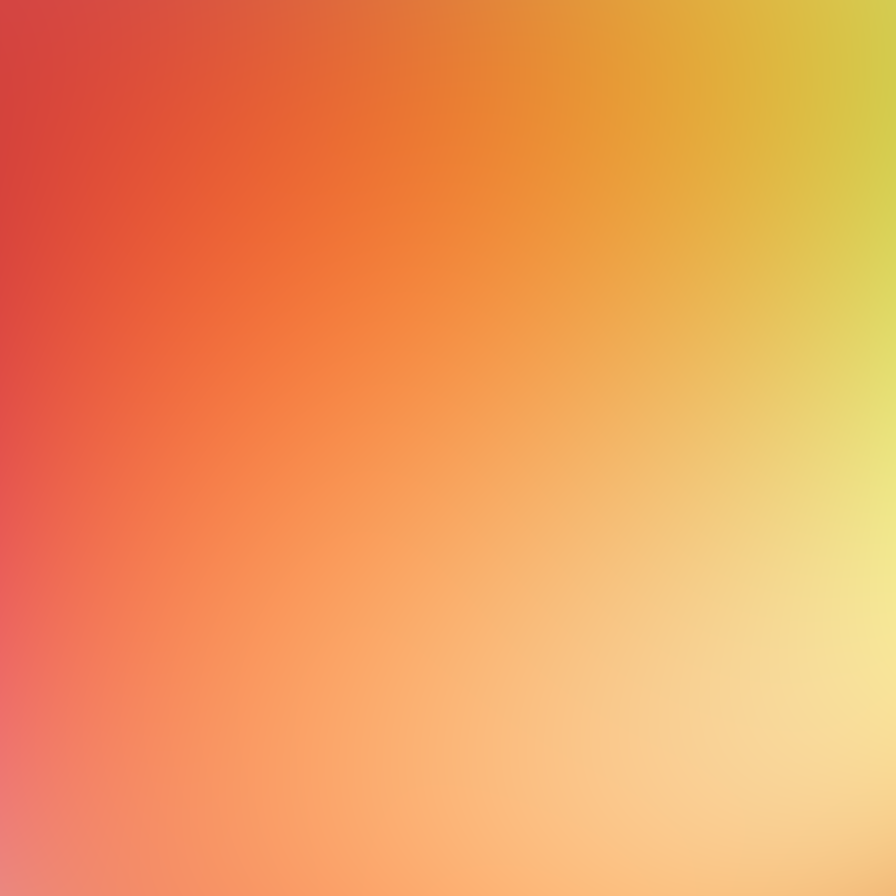
Write a Shadertoy shader that draws this background.

```glsl
// Colour ramps, each from left to right
#define TOP_RAMP    mat4x3(0.83, 0.27, 0.26,  0.87, 0.39, 0.24,  0.89, 0.60, 0.23,  0.83, 0.80, 0.32)
#define UPPER_RAMP  mat4x3(0.86, 0.28, 0.25,  0.95, 0.46, 0.23,  0.94, 0.64, 0.29,  0.87, 0.85, 0.39)
#define LOWER_RAMP  mat4x3(0.92, 0.38, 0.36,  0.98, 0.60, 0.36,  0.97, 0.76, 0.50,  0.96, 0.91, 0.58)
#define BOTTOM_RAMP mat4x3(0.92, 0.53, 0.50,  0.98, 0.61, 0.40,  0.99, 0.74, 0.49,  0.95, 0.73, 0.47)

// Cubic Lagrange weights for four evenly spaced stops on 0..1
vec4 cubicWeights(float position) {
    float a = position * 3.0;
    float b = a - 1.0;
    float c = a - 2.0;
    float d = a - 3.0;
    return vec4(-b * c * d / 6.0, a * c * d / 2.0, -a * b * d / 2.0, a * b * c / 6.0);
}

void mainImage(out vec4 fragColor, in vec2 fragCoord) {
    vec2 uv = fragCoord / iResolution.xy;
    vec4 across = cubicWeights(uv.x);
    vec4 upward = cubicWeights(uv.y);

    // Blend each ramp sideways, then the four ramps from bottom to top
    mat4x3 column = mat4x3(BOTTOM_RAMP * across, LOWER_RAMP * across,
                           UPPER_RAMP * across, TOP_RAMP * across);
    vec3 color = column * upward;

    fragColor = vec4(clamp(color, 0.0, 1.0), 1.0);
}
```
